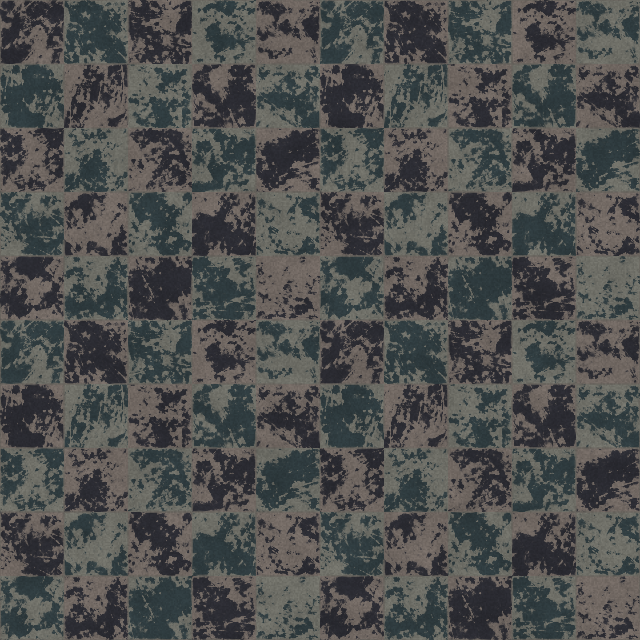
A Shadertoy shader for this pattern:

```glsl
const float TILES = 10.0;
const float WEAR_PERIOD = 5.0;
const vec3 NAVY = vec3(0.165, 0.167, 0.193);
const vec3 TEAL = vec3(0.180, 0.228, 0.242);
const vec3 TAUPE = vec3(0.445, 0.410, 0.387);
const vec3 SAGE = vec3(0.432, 0.432, 0.402);

float hash(vec2 p) {
    vec3 q = fract(vec3(p.xyx) * 0.1031);
    q += dot(q, q.yzx + 33.33);
    return fract((q.x + q.y) * q.z);
}

vec2 hash2(vec2 p) {
    return vec2(hash(p), hash(p + 41.7));
}

mat2 rotation(float a) {
    float c = cos(a), s = sin(a);
    return mat2(c, s, -s, c);
}

float noise(vec2 p) {
    vec2 i = floor(p), f = fract(p);
    f = f * f * (3.0 - 2.0 * f);
    return mix(mix(hash(i), hash(i + vec2(1, 0)), f.x),
               mix(hash(i + vec2(0, 1)), hash(i + vec2(1, 1)), f.x), f.y);
}

float fbm(vec2 p) {
    float sum = 0.0, amplitude = 0.5;
    for (int i = 0; i < 5; i++) {
        sum += amplitude * noise(p);
        p = rotation(0.6) * p * 2.03 + 7.1;
        amplitude *= 0.5;
    }
    return sum / 0.97;
}

// Thin bowed strokes sharing one direction per tile
float scratches(vec2 uv, vec2 seed, float direction) {
    float mark = 0.0;
    for (int i = 0; i < 9; i++) {
        vec2 key = seed + float(i) * 5.3;
        vec2 shape = hash2(key + 2.9);
        vec2 p = rotation(direction + (shape.x - 0.5) * 0.6) * (uv - hash2(key));
        p.y += (shape.y - 0.5) * p.x * p.x;
        float reach = mix(0.15, 0.55, shape.y);
        float stroke = 1.0 - smoothstep(0.003, 0.016, abs(p.y));
        mark = max(mark, stroke * (1.0 - smoothstep(reach * 0.6, reach, abs(p.x))));
    }
    return mark;
}

// Positive where paint has worn away
float wearField(vec2 uv, vec2 seed, float edge) {
    vec2 trait = hash2(seed + 13.1);
    float direction = trait.x * 3.14;
    vec2 p = uv + seed;
    vec2 warp = vec2(fbm(p * 4.0), fbm(p * 4.0 + 19.0)) - 0.5;
    float blotch = fbm(p * 2.8 + warp * 1.5) - 0.5;
    float chips = fbm(p * 8.0 + warp * 2.5 + 31.0) - 0.5;
    float crumbs = fbm(p * 19.0 + 57.0) - 0.5;
    float streak = fbm(rotation(direction) * p * vec2(5.0, 24.0)) - 0.5;
    // Rough zones crumble into specks, smooth zones keep whole flakes
    float rough = smoothstep(0.35, 0.65, fbm(p * 3.5 + 83.0));
    float field = blotch * 0.95 + chips * 0.65;
    field += crumbs * mix(0.35, 0.95, rough);
    field += streak * mix(0.1, 0.6, trait.y) * rough;
    field += scratches(uv, seed, direction) * mix(0.08, 0.2, trait.y);
    field += exp(-edge * 24.0) * 0.22;
    return field + (hash(seed + 3.7) - 0.5) * 0.1 - 0.04;
}

void mainImage(out vec4 fragColor, in vec2 fragCoord) {
    vec2 canvas = fragCoord / iResolution.xy;
    vec2 grid = canvas * TILES;
    vec2 cell = floor(grid);
    vec2 uv = fract(grid);
    vec2 seed = mod(cell, WEAR_PERIOD) * 17.3 + 3.0;

    // Alternating paint and undercoat
    float dark = mod(cell.x + cell.y, 2.0);
    vec3 paint = mix(TEAL, NAVY, dark);
    vec3 bare = mix(SAGE, TAUPE, dark);

    // Broken paint layer with a thinly rubbed rim
    vec2 border = 0.5 - abs(uv - 0.5);
    float edge = min(border.x, border.y);
    float field = wearField(uv, seed, edge);
    float worn = 0.65 * smoothstep(-0.06, 0.06, field)
               + 0.35 * smoothstep(-0.17, 0.17, field);
    float cloud = fbm(grid * 3.0) - 0.5;
    paint *= 1.0 + cloud * 0.25;
    bare *= 1.0 + cloud * 0.18;
    vec3 color = mix(paint, bare, worn);

    // Patchy hairline joints
    float jointWidth = 0.010 + 0.012 * noise(grid * 9.0);
    float joint = 1.0 - smoothstep(jointWidth * 0.5, jointWidth * 1.5, edge);
    float patches = smoothstep(0.2, 0.65, noise(grid * 6.0 + 50.0));
    color = mix(color, mix(SAGE, TAUPE, 0.5) * 0.92, joint * patches * 0.75);

    // Fine surface grain
    color *= 1.0 + (noise(grid * 48.0) - 0.5) * 0.16;
    fragColor = vec4(color, 1.0);
}
```
